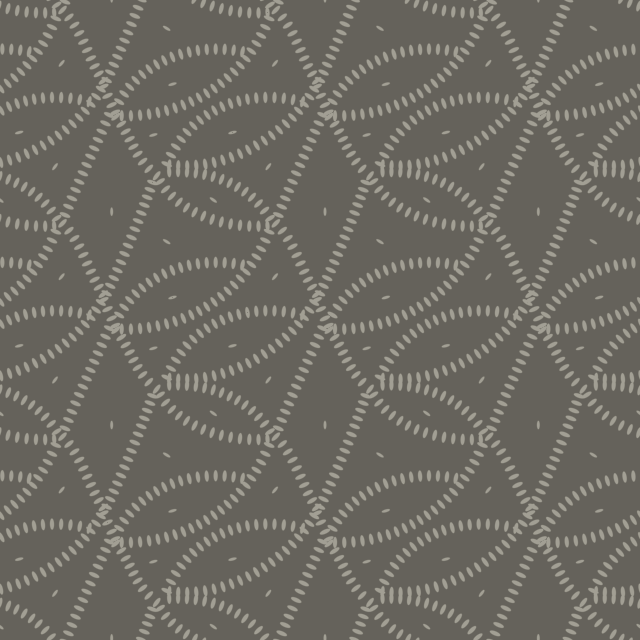
Give the GLSL for this pattern, as a Shadertoy shader.

```glsl
// Running-stitch leaves and kites, pale thread on warm grey, three tiles each way.
// Every seam is a cubic through four knots; lens-shaped stitches lie across it
// at even steps, and offsets wrap around the tile so that it repeats seamlessly.

const float REPEATS = 3.0;
const float TILE = 256.0;                    // tile side in design units, y down
const vec2 STITCH = vec2(6.7, 2.5);          // half length, half width
const vec2 TICK = vec2(5.0, 1.7);
const vec3 CLOTH = vec3(0.398, 0.386, 0.357);
const vec3 THREAD = vec3(0.635, 0.625, 0.580);

// Shortest offset on the repeating tile
vec2 wrapOffset(vec2 d) {
    return d - TILE * floor(d / TILE + 0.5);
}

// Approximate signed distance to an ellipse
float ellipse(vec2 p, vec2 radius) {
    float k = length(p / radius);
    float slope = length(p / (radius * radius));
    return k * (k - 1.0) / max(slope, 1e-4);
}

// One mark with its long side along the unit vector axis
float mark(vec2 p, vec2 center, vec2 axis, vec2 radius) {
    vec2 d = wrapOffset(p - center);
    vec2 local = vec2(dot(d, axis), dot(d, vec2(-axis.y, axis.x)));
    return ellipse(local, radius);
}

// Stitches across a cubic that meets its knots at t = 0, 1/3, 2/3 and 1
float seam(vec2 p, vec2 a, vec2 b, vec2 c, vec2 d, int count) {
    vec2 c1 = (-11.0 * a + 18.0 * b - 9.0 * c + 2.0 * d) * 0.5;
    vec2 c2 = (18.0 * a - 45.0 * b + 36.0 * c - 9.0 * d) * 0.5;
    vec2 c3 = (-9.0 * a + 27.0 * b - 27.0 * c + 9.0 * d) * 0.5;
    float nearest = TILE;
    for (int i = 0; i < count; i++) {
        float t = float(i) / float(count - 1);
        vec2 center = a + t * (c1 + t * (c2 + t * c3));
        vec2 along = normalize(c1 + t * (2.0 * c2 + 3.0 * t * c3));
        nearest = min(nearest, mark(p, center, vec2(-along.y, along.x), STITCH));
    }
    return nearest;
}

// Nearly straight seams between the junctions
float kites(vec2 p) {
    float d = seam(p, vec2(75, 12), vec2(95, 40), vec2(109, 70), vec2(124, 97), 10);
    d = min(d, seam(p, vec2(183, 219), vec2(167, 262), vec2(148, 308), vec2(128, 352), 15));
    d = min(d, seam(p, vec2(139, 140), vec2(154, 164), vec2(167, 188), vec2(188, 211), 9));
    d = min(d, seam(p, vec2(131, 138), vec2(113, 178), vec2(95, 218), vec2(78, 258), 13));
    return min(d, seam(p, vec2(124, 104), vec2(129, 115), vec2(134, 126), vec2(138, 135), 4));
}

// Three leaves, each with an upper and a lower seam
float leaves(vec2 p) {
    float d = seam(p, vec2(143, 122), vec2(182, 81), vec2(234, 61), vec2(291, 62), 17);
    d = min(d, seam(p, vec2(146, 139), vec2(220, 126), vec2(281, 86), vec2(323, 22), 22));
    d = min(d, seam(p, vec2(200, 197), vec2(240, 144), vec2(297, 119), vec2(363, 122), 19));
    d = min(d, seam(p, vec2(203, 198), vec2(271, 191), vec2(332, 158), vec2(377, 107), 20));
    d = min(d, seam(p, vec2(203, 206), vec2(249, 210), vec2(291, 228), vec2(324, 262), 14));
    return min(d, seam(p, vec2(192, 218), vec2(227, 251), vec2(273, 268), vec2(321, 271), 14));
}

// Small tick with a heading in radians
float tick(vec2 p, vec2 center, float heading) {
    return mark(p, center, vec2(cos(heading), sin(heading)), TICK);
}

// One lone tick in the middle of each cell
float ticks(vec2 p) {
    float d = tick(p, vec2(200, 34), 0.55);
    d = min(d, tick(p, vec2(74, 76), -0.87));
    d = min(d, tick(p, vec2(207, 101), -0.28));
    d = min(d, tick(p, vec2(279, 159), -0.25));
    d = min(d, tick(p, vec2(184, 162), -0.28));
    d = min(d, tick(p, vec2(66, 200), -0.92));
    d = min(d, tick(p, vec2(134, 254), 1.57));
    return min(d, tick(p, vec2(256, 240), 0.62));
}

void mainImage(out vec4 fragColor, in vec2 fragCoord) {
    vec2 uv = fragCoord / iResolution.xy;
    vec2 p = vec2(uv.x, 1.0 - uv.y) * REPEATS * TILE;
    float soft = 0.8 * REPEATS * TILE / min(iResolution.x, iResolution.y);
    float d = min(min(kites(p), leaves(p)), ticks(p));
    float cover = 1.0 - smoothstep(-soft, soft, d);
    fragColor = vec4(mix(CLOTH, THREAD, cover), 1.0);
}
```
